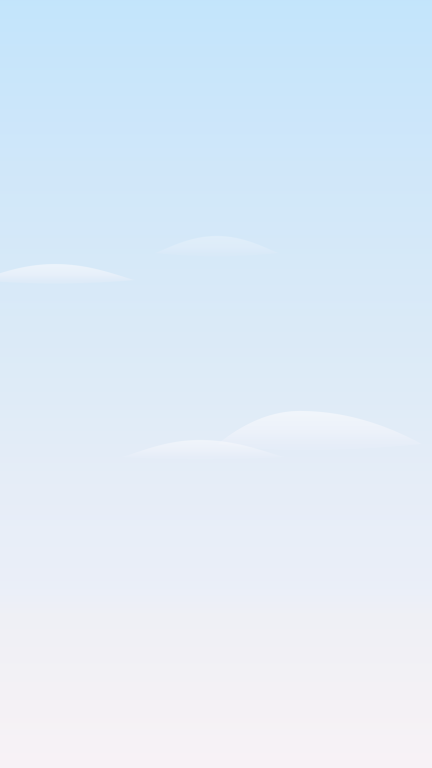
This background is drawn by a Shadertoy shader. Its source:

```glsl
// A pale daytime sky with four soft, lens-shaped clouds.
// The sky blends colour stops by height; each cloud is a skewed bump over
// a shallow sagging base, shaded from a white crown to a lavender underside.

const int CLOUD_COUNT = 4;
const int STOP_COUNT = 7;

// Piecewise vertical gradient: rgb is the colour, w its height.
vec3 skyColor(float height) {
    vec4 stops[STOP_COUNT] = vec4[STOP_COUNT](
        vec4(0.970, 0.950, 0.963, 0.00),
        vec4(0.936, 0.940, 0.962, 0.20),
        vec4(0.920, 0.936, 0.972, 0.23),
        vec4(0.900, 0.929, 0.970, 0.37),
        vec4(0.868, 0.921, 0.967, 0.51),
        vec4(0.816, 0.906, 0.978, 0.78),
        vec4(0.765, 0.896, 0.984, 1.00));
    vec3 color = stops[0].rgb;
    for (int i = 1; i < STOP_COUNT; i++) {
        float blend = clamp((height - stops[i - 1].w) / (stops[i].w - stops[i - 1].w), 0.0, 1.0);
        color = mix(color, stops[i].rgb, blend);
    }
    return color;
}

// placement: crown x, tip y, left reach, right reach.
// form: crown height, base sag, flank power, opacity.
vec4 cloudLayer(vec2 uv, vec4 placement, vec4 form, float pixel) {
    vec2 offset = uv - placement.xy;
    float reach = offset.x < 0.0 ? placement.z : placement.w;
    float side = abs(offset.x) / reach;
    float bump = max(1.0 - side * side, 0.0);

    // Coverage between the crown curve and the sagging base.
    float top = form.x * pow(bump, form.z);
    float bottom = -form.y * bump;
    float inside = min(top - offset.y, offset.y - bottom);
    float coverage = smoothstep(-0.5 * pixel, 0.5 * pixel, inside) * step(side, 1.0);

    // Shade and thin the body towards its underside.
    float lift = clamp((offset.y + form.y) / (form.x + form.y), 0.0, 1.0);
    vec3 underside = vec3(0.920, 0.932, 0.975);
    vec3 crown = vec3(0.980, 0.985, 0.992);
    float alpha = coverage * form.w * mix(0.45, 1.0, smoothstep(0.0, 0.5, lift));
    return vec4(mix(underside, crown, lift), alpha);
}

void mainImage(out vec4 fragColor, in vec2 fragCoord) {
    vec2 uv = fragCoord / iResolution.xy;
    float pixel = 1.5 / iResolution.y;
    vec3 color = skyColor(uv.y);

    // Clouds from back to front.
    vec4 placements[CLOUD_COUNT] = vec4[CLOUD_COUNT](
        vec4(0.502, 0.6706, 0.1435, 0.1435),
        vec4(0.127, 0.6354, 0.178, 0.185),
        vec4(0.694, 0.4219, 0.190, 0.282),
        vec4(0.463, 0.4050, 0.180, 0.194));
    vec4 forms[CLOUD_COUNT] = vec4[CLOUD_COUNT](
        vec4(0.0221, 0.0045, 1.2, 0.30),
        vec4(0.0208, 0.0045, 1.2, 0.60),
        vec4(0.0430, 0.0080, 1.0, 0.65),
        vec4(0.0221, 0.0030, 1.2, 0.55));
    for (int i = 0; i < CLOUD_COUNT; i++) {
        vec4 cloud = cloudLayer(uv, placements[i], forms[i], pixel);
        color = mix(color, cloud.rgb, cloud.a);
    }
    fragColor = vec4(color, 1.0);
}
```
